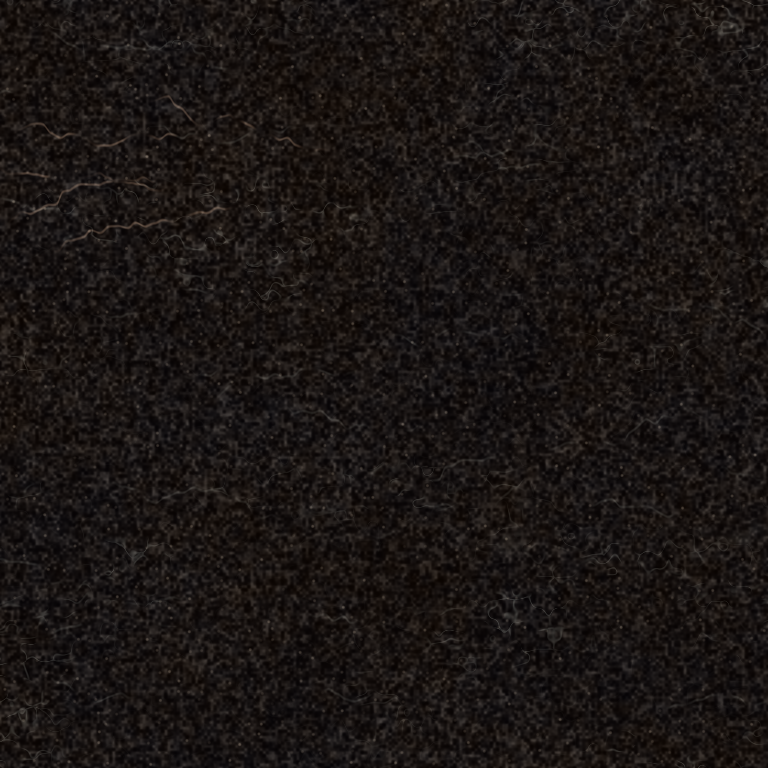
This texture is drawn by a Shadertoy shader. Its source:

```glsl
// Draws near-black worn leather with fine grain, pale specks and broken horizontal creases.

const vec3 SHADOW = vec3(0.030, 0.013, 0.011);
const vec3 GRAIN_TINT = vec3(0.245, 0.235, 0.220);
const vec3 COOL_SHIFT = vec3(-0.012, 0.000, 0.016);
const vec3 WARM_CREASE = vec3(0.27, 0.22, 0.18);
const vec3 GREY_CREASE = vec3(0.17, 0.18, 0.17);
const vec3 SPECK_TINT = vec3(0.25, 0.23, 0.20);
const float FINE_GRAIN = 250.0;
const float COARSE_GRAIN = 165.0;
const float SPECK_GRID = 75.0;
const vec2 WEB_GRID = vec2(21.0, 40.0);
const float CREASE_WIDTH = 0.0030;

vec2 hash2(vec2 p) {
    vec3 q = fract(p.xyx * vec3(0.1031, 0.1030, 0.0973));
    q += dot(q, q.yzx + 33.33);
    return fract((q.xx + q.yz) * q.zy);
}

float noise(vec2 p) {
    vec2 i = floor(p), f = fract(p);
    f = f * f * (3.0 - 2.0 * f);
    float low = mix(hash2(i).x, hash2(i + vec2(1, 0)).x, f.x);
    float high = mix(hash2(i + vec2(0, 1)).x, hash2(i + vec2(1, 1)).x, f.x);
    return mix(low, high, f.y);
}

vec2 rotate(vec2 p, float a) {
    return mat2(cos(a), -sin(a), sin(a), cos(a)) * p;
}

// Scattered jagged creases whose centres lie between two corners
float creases(vec2 p, int count, float seed, vec2 lo, vec2 hi, vec2 reach) {
    float sum = 0.0;
    for (int i = 0; i < count; i++) {
        vec2 id = vec2(float(i) + 1.0, seed);
        vec2 shape = hash2(id + 57.0);
        vec2 q = rotate(p - mix(lo, hi, hash2(id)), (shape.x - 0.5) * 0.8);
        float row = id.x * 9.0 + seed;
        q.y += 0.030 * (noise(vec2(q.x * 22.0 + 40.0, row)) - 0.5);
        q.y += 0.010 * (noise(vec2(q.x * 85.0 + 90.0, row)) - 0.5);
        float len = mix(reach.x, reach.y, shape.y);
        float line = smoothstep(CREASE_WIDTH, 0.0, abs(q.y));
        float ends = smoothstep(len, len * 0.6, abs(q.x));
        float broken = smoothstep(0.1, 0.75, noise(vec2(q.x * 60.0 + 70.0, row + 4.0)));
        sum = max(sum, line * ends * broken);
    }
    return sum;
}

// Thin web of cracks along cell borders
float web(vec2 p) {
    vec2 q = p * WEB_GRID + 0.9 * vec2(noise(p * 70.0), noise(p * 70.0 + 31.0));
    vec2 cell = floor(q);
    float nearest = 9.0, second = 9.0;
    for (int y = -1; y <= 1; y++)
    for (int x = -1; x <= 1; x++) {
        vec2 c = cell + vec2(x, y);
        float d = length(c + hash2(c + 11.0) - q);
        second = min(second, max(nearest, d));
        nearest = min(nearest, d);
    }
    return smoothstep(0.15, 0.0, second - nearest);
}

// Sparse soft dots, one per cell with random strength
float specks(vec2 p) {
    vec2 q = p * SPECK_GRID, cell = floor(q);
    vec2 spot = 0.25 + 0.5 * hash2(cell + 5.0);
    float strength = pow(hash2(cell + 83.0).y, 7.0);
    return strength * smoothstep(0.22, 0.04, length(fract(q) - spot));
}

void mainImage(out vec4 fragColor, in vec2 fragCoord) {
    vec2 p = fragCoord / iResolution.y;

    // Grain
    float grain = 0.58 * noise(p * FINE_GRAIN)
                + 0.42 * noise(rotate(p, 0.6) * COARSE_GRAIN + 200.0);
    float patches = noise(p * vec2(7.0, 10.0) + 3.0);
    vec3 color = SHADOW + GRAIN_TINT * grain * grain * mix(0.88, 1.12, patches);

    // Soft drift between brown and blue
    float drift = 0.5 * noise(p * 9.0 + 60.0) + 0.5 * noise(p * 65.0 + 20.0);
    color += COOL_SHIFT * (drift - 0.5) * 2.0;

    // Specks and faint cracks
    color += SPECK_TINT * specks(p) * 0.8;
    float worn = smoothstep(0.42, 0.85, noise(p * vec2(6.0, 11.0) + 17.0));
    float gaps = smoothstep(0.35, 0.8, noise(p * 55.0 + 9.0));
    color += GREY_CREASE * web(p) * gaps * (0.10 + 0.65 * worn);

    // Creases: faint ones everywhere, bolder ones at the upper left
    float faint = creases(p, 26, 3.0, vec2(0.0), vec2(1.0), vec2(0.03, 0.13));
    float bold = creases(p, 5, 21.0, vec2(0.10, 0.62), vec2(0.45, 0.84), vec2(0.08, 0.14));
    color += GREY_CREASE * faint * 0.55 + WARM_CREASE * bold * 0.85;

    fragColor = vec4(clamp(color, 0.0, 1.0), 1.0);
}
```
